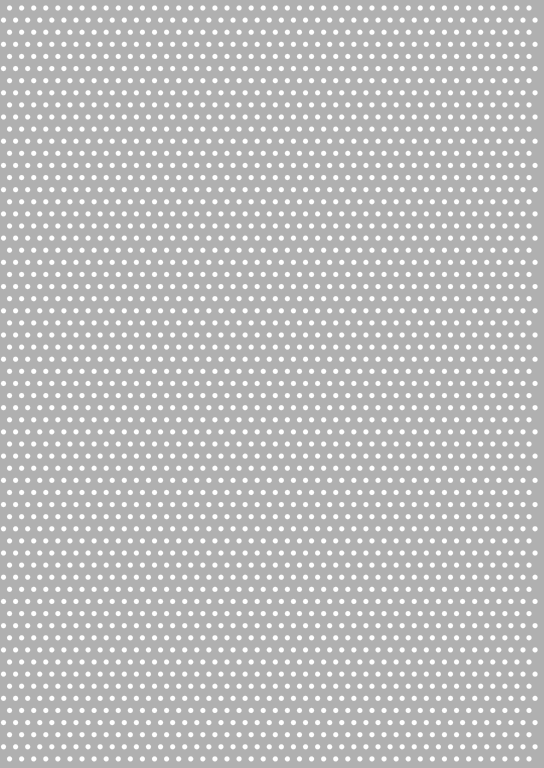
Give the GLSL for this pattern, as a Shadertoy shader.

```glsl
// Small white polka dots on plain grey, in rows staggered by half a pitch.
// Each pixel finds its nearest row, then the nearest dot in that row,
// and shades by the distance to that dot. Lengths are in canvas heights.

const vec3  GROUND_COLOUR = vec3(0.690);
const vec3  DOT_COLOUR    = vec3(0.995);
const float ROWS          = 63.0;
const float DOTS_LONG_ROW = 45.0;                    // short rows hold one fewer
const vec2  PITCH         = vec2(0.01573, 0.01577);  // dot and row spacing
const vec2  FIRST_DOT     = vec2(0.00456, 0.01042);  // margin from the top left
const float DOT_RADIUS    = 0.00332;
const float EDGE_PIXELS   = 1.1;                     // width of the smoothed edge

// Signed distance to the nearest dot; p is measured from the top left.
float dotDistance(vec2 p)
{
    float row = clamp(round((p.y - FIRST_DOT.y) / PITCH.y), 0.0, ROWS - 1.0);

    // Even rows are the short ones, inset by half a pitch.
    float inset = 1.0 - mod(row, 2.0);
    float startX = FIRST_DOT.x + 0.5 * inset * PITCH.x;
    float lastColumn = DOTS_LONG_ROW - 1.0 - inset;
    float column = clamp(round((p.x - startX) / PITCH.x), 0.0, lastColumn);

    vec2 centre = vec2(startX, FIRST_DOT.y) + vec2(column, row) * PITCH;
    return length(p - centre) - DOT_RADIUS;
}

void mainImage(out vec4 fragColor, in vec2 fragCoord)
{
    vec2 p = vec2(fragCoord.x, iResolution.y - fragCoord.y) / iResolution.y;

    // Coverage falls linearly across the dot edge.
    float edge = EDGE_PIXELS / iResolution.y;
    float coverage = clamp(0.5 - dotDistance(p) / edge, 0.0, 1.0);

    fragColor = vec4(mix(GROUND_COLOUR, DOT_COLOUR, coverage), 1.0);
}
```
